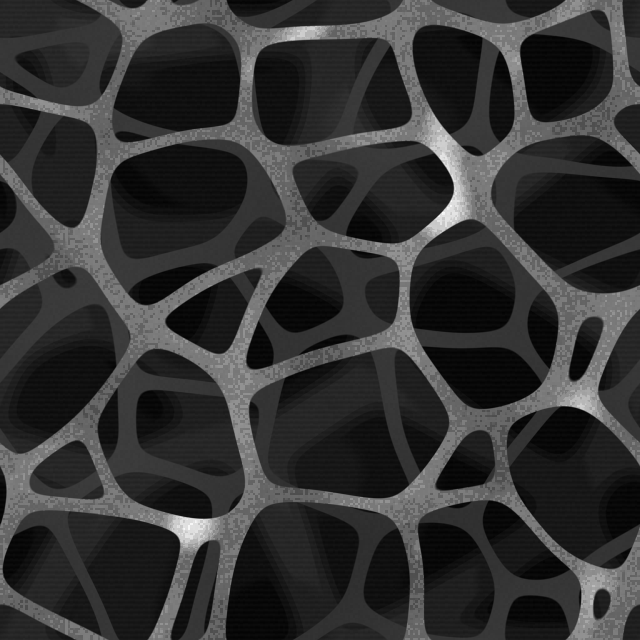
Reproduce this texture procedurally as a three.js fragment shader.

```glsl
// Three stacked webs of rounded struts over a dark, banded backdrop.
// Each web is a wrapped power diagram: low-weight sites shrink to small holes
// at the junctions, and a smooth minimum of border distances rounds the cells.

#define WEB_CELLS 5.0     // sites across the front and middle webs
#define BACK_CELLS 4.0    // sites across the blurred back web
#define STRUT 0.0105      // half width of a strut
#define FILLET 0.062      // corner rounding, in cells
#define WEIGHT 0.42       // size contrast between cells and holes
#define WARP 0.022        // bending of the struts
#define EDGE 0.0013       // softness of strut edges
#define GRAIN_CELLS 256.0 // specks across the canvas
#define SCAN_LINES 128.0  // faint horizontal lines
#define FRONT_TONE 0.44
#define MIDDLE_TONE 0.21

varying vec2 vUv;

vec2 hash2(vec2 cell, float seed) {
  vec3 q = fract((cell.xyx + 17.3 * seed + 5.7) * vec3(0.1031, 0.1030, 0.0973));
  q += dot(q, q.yzx + 33.33);
  return fract((q.xx + q.yz) * q.zy);
}

// Gradient noise that wraps after a whole number of cells
float cornerSlope(vec2 cell, vec2 offset, float cells, float seed) {
  float angle = 6.28318 * hash2(mod(cell, cells), seed).x;
  return dot(vec2(cos(angle), sin(angle)), offset);
}

float gradientNoise(vec2 uv, float cells, float seed) {
  vec2 p = uv * cells, i = floor(p), f = p - i;
  vec2 s = f * f * f * (f * (f * 6.0 - 15.0) + 10.0);
  vec2 r = vec2(1.0, 0.0), u = r.yx;
  float low = mix(cornerSlope(i, f, cells, seed),
                  cornerSlope(i + r, f - r, cells, seed), s.x);
  float high = mix(cornerSlope(i + u, f - u, cells, seed),
                   cornerSlope(i + 1.0, f - 1.0, cells, seed), s.x);
  return mix(low, high, s.y);
}

// Site of the k-th cell in a 5 by 5 block: position in xy, weight in z
vec3 site(vec2 home, int k, float cells, float seed) {
  float row = floor((float(k) + 0.5) / 5.0);
  vec2 cell = home + vec2(float(k) - 5.0 * row, row) - 2.0;
  vec2 wrapped = mod(cell, cells);
  vec2 jitter = 0.06 + 0.88 * hash2(wrapped, seed);
  float size = hash2(wrapped, seed + 7.0).x;
  return vec3(cell + jitter, WEIGHT * smoothstep(0.35, 0.6, size));
}

// Rounded distance to the nearest cell border, in canvas units
float webDistance(vec2 uv, float cells, float seed) {
  vec2 p = uv * cells, home = floor(p), nearest = vec2(0.0);
  float best = 1000.0, sum = 1e-9;
  for (int k = 0; k < 25; k++) {
    vec3 s = site(home, k, cells, seed);
    vec2 offset = s.xy - p;
    float power = dot(offset, offset) - s.z;
    if (power < best) {
      best = power;
      nearest = offset;
    }
  }
  for (int k = 0; k < 25; k++) {
    vec3 s = site(home, k, cells, seed);
    vec2 offset = s.xy - p;
    float gap = length(offset - nearest);
    if (gap > 0.001) {
      float border = (dot(offset, offset) - s.z - best) / (2.0 * gap);
      sum += exp(-border / FILLET);
    }
  }
  return -FILLET * log(sum) / cells;
}

float strutMask(vec2 uv, float seed) {
  vec2 bend = vec2(gradientNoise(uv, 5.0, seed + 1.0),
                   gradientNoise(uv, 5.0, seed + 2.0));
  float width = STRUT * (1.0 + 0.6 * gradientNoise(uv, 4.0, seed + 3.0));
  float border = webDistance(uv + WARP * bend, WEB_CELLS, seed);
  return 1.0 - smoothstep(width - EDGE, width + EDGE, border);
}

// Flat tone bands with softened steps
float posterize(float tone, float stepSize) {
  float level = tone / stepSize;
  return stepSize * (floor(level) + smoothstep(0.4, 0.6, fract(level)));
}

void main() {
  float grain = hash2(floor(vUv * GRAIN_CELLS), 3.0).x - 0.5;
  float scan = 0.5 * cos(6.28318 * SCAN_LINES * vUv.y);

  // Backdrop: blurred back web, broad bands and scan lines
  float back = webDistance(vUv, BACK_CELLS, 31.0);
  float tone = mix(0.135, 0.045, smoothstep(0.015, 0.055, back));
  tone += 0.09 * gradientNoise(vUv, 3.0, 41.0);
  tone = posterize(max(tone, 0.02), 0.03) + 0.022 * scan + 0.012 * grain;

  // Middle web: nearly flat grey
  float middle = MIDDLE_TONE + 0.05 * gradientNoise(vUv, 3.0, 43.0) + 0.012 * grain;
  tone = mix(tone, middle, strutMask(vUv, 12.0));

  // Front web: speckled bands with a few bright stretches
  float glow = smoothstep(0.28, 0.52, gradientNoise(vUv, 5.0, 47.0));
  float front = FRONT_TONE + 0.2 * gradientNoise(vUv, 7.0, 53.0) + 0.5 * glow;
  front = posterize(front + 0.09 * grain, 0.08) + 0.03 * grain;
  tone = mix(tone, front, strutMask(vUv, 23.0));

  gl_FragColor = vec4(vec3(clamp(tone, 0.0, 1.0)), 1.0);
}
```
